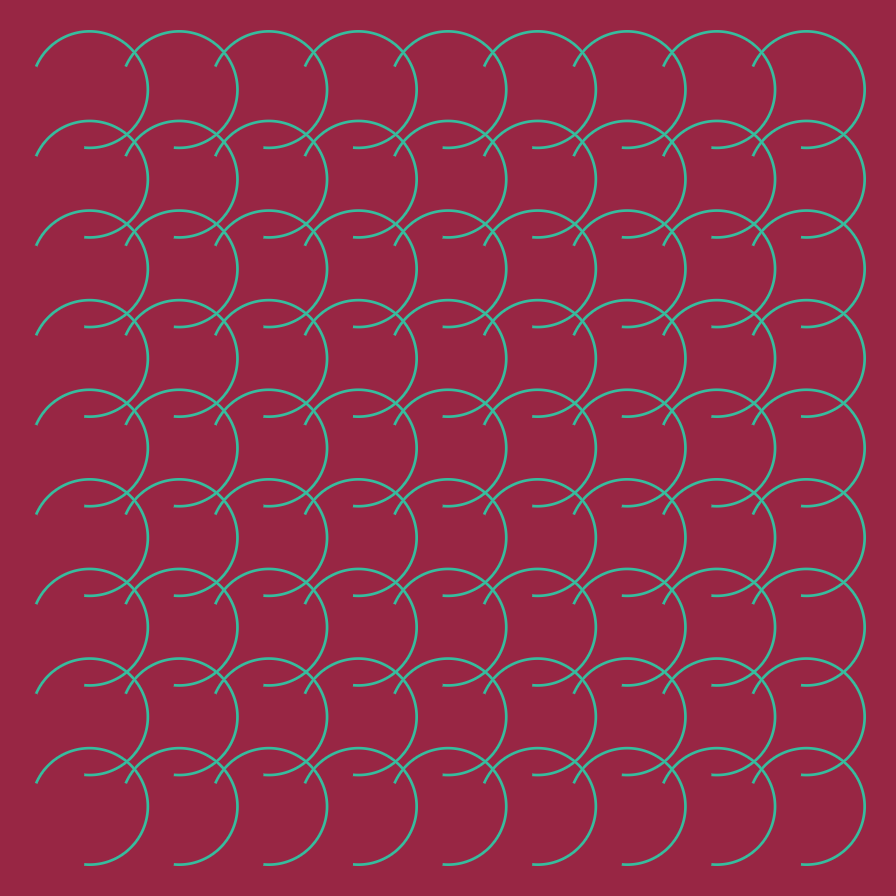
Write a WebGL 1 fragment shader that draws this pattern.

```glsl
precision highp float;
// Nine by nine grid of thin open rings on a flat crimson ground.
// Each ring is a 252 degree arc, wider than its cell, so neighbours cross;
// every pixel takes the nearest arc among the surrounding cells.

uniform vec2 u_resolution;

// Signed distance to a square-ended arc, open at the lower left.
float arcDistance(vec2 p, float radius, float halfWidth) {
  // Turn the middle of the arc onto +x, then fold its two ends together.
  float middle = radians(30.7);
  float c = cos(middle), s = sin(middle);
  vec2 q = vec2(c * p.x + s * p.y, abs(c * p.y - s * p.x));
  float halfSpan = radians(126.0);
  float ring = abs(length(q) - radius) - halfWidth;
  float pastEnd = dot(q, vec2(-sin(halfSpan), cos(halfSpan)));
  return max(ring, pastEnd);
}

void main() {
  float pixel = 1.0 / min(u_resolution.x, u_resolution.y);
  vec2 p = gl_FragCoord.xy * pixel;
  vec2 nearest = floor(p * 10.0 + 0.5);

  // Arcs reach past their own cell, so look at all the neighbours.
  float d = 1.0;
  for (int y = -1; y <= 1; y++) {
    for (int x = -1; x <= 1; x++) {
      vec2 cell = clamp(nearest + vec2(float(x), float(y)), 1.0, 9.0);
      d = min(d, arcDistance(p - cell * 0.1, 0.065, 0.0015));
    }
  }

  // Antialiased line over the ground.
  float line = clamp(0.5 - d / pixel, 0.0, 1.0);
  vec3 crimson = vec3(0.597, 0.148, 0.268);
  vec3 teal = vec3(0.21, 0.74, 0.62);
  gl_FragColor = vec4(mix(crimson, teal, line), 1.0);
}
```
